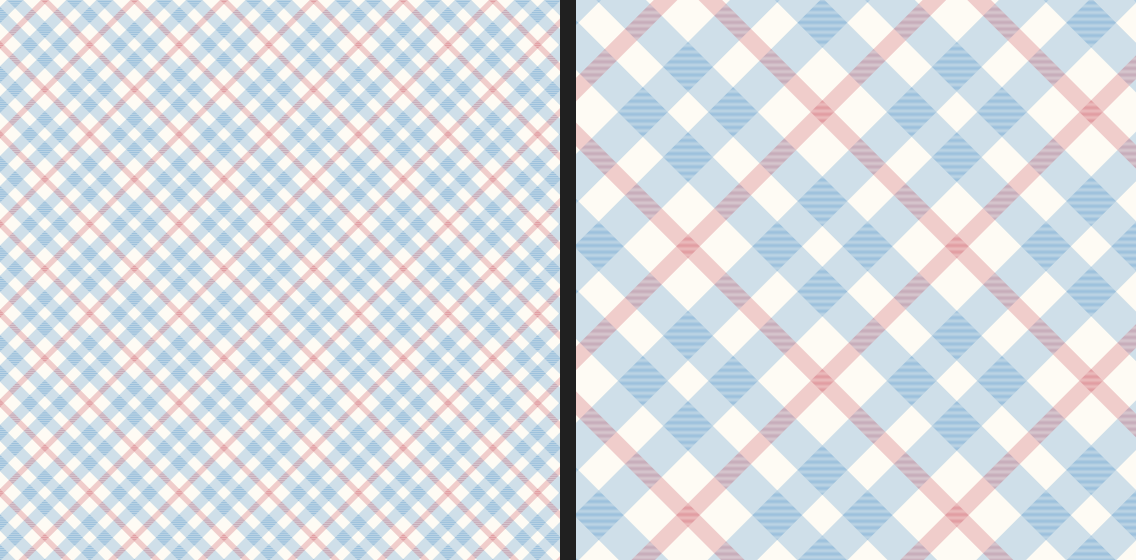
Left, the full canvas; right, a detail of the centre.
A WebGL 2 fragment shader for this pattern:

```glsl
#version 300 es
precision highp float;
// Diagonal plaid: paired blue bands and thin pink stripes on cream, with a fine woven hatch at overlaps.

uniform vec2 u_resolution;
out vec4 fragColor;

// Antialiased coverage of a band, from the distance to its centre line
float band(float dist, float halfWidth, float pixel) {
    return clamp((halfWidth - dist) / pixel + 0.5, 0.0, 1.0);
}

// Coverage of one thread direction: x = blue pair, y = pink stripe
vec2 stripes(float position, float pixel) {
    float fromPink = abs(fract(position) - 0.5);
    return vec2(band(abs(fromPink - 0.332), 0.0925, pixel),
                band(fromPink, 0.044, pixel));
}

void main() {
    vec2 uv = gl_FragCoord.xy / u_resolution.y;
    float repeats = 6.25;
    float pixel = repeats * 1.4142 / u_resolution.y;

    // The two diagonal thread directions, anchored at the top left
    vec2 falling = stripes(repeats * (uv.x + uv.y - 1.0), pixel);
    vec2 rising = stripes(repeats * (uv.x - uv.y + 1.0), pixel);

    // Fine horizontal hatch where coloured threads cross, faded when too small to resolve
    float threads = 256.0;
    float visible = 1.0 - smoothstep(0.52, 0.9, threads / u_resolution.y);
    float overlap = (falling.x + falling.y) * (rising.x + rising.y);
    float weave = 1.0 + 0.2 * visible * overlap * sin(6.28318 * threads * uv.y);

    // Translucent dyes layered over the cloth
    vec3 cream = vec3(0.995, 0.985, 0.955);
    vec3 blue = vec3(0.17, 0.49, 0.76);
    vec3 pink = vec3(0.79, 0.31, 0.37);
    vec3 color = cream;
    color = mix(color, blue, 0.22 * weave * falling.x);
    color = mix(color, blue, 0.22 * weave * rising.x);
    color = mix(color, pink, 0.27 * weave * falling.y);
    color = mix(color, pink, 0.27 * weave * rising.y);

    fragColor = vec4(color, 1.0);
}
```
